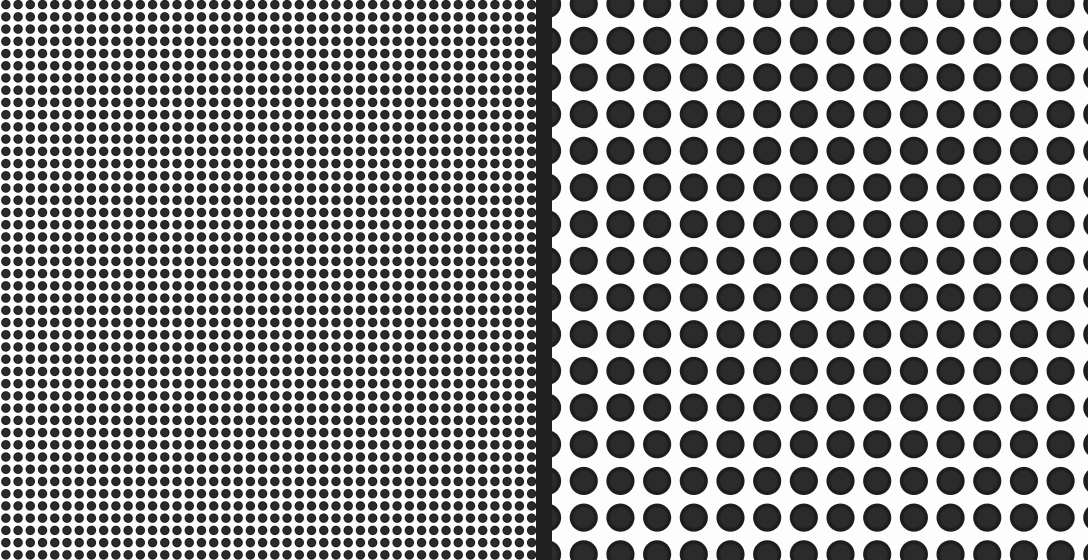
Left, the full canvas; right, a detail of the centre.
A WebGL 1 fragment shader for this pattern:

```glsl
precision highp float;
// A dense square grid of charcoal dots on near-white paper.
// Each cell of the repeated plane holds one disc, drawn from its distance
// to the cell centre, with slightly denser ink along the rim.

uniform vec2 u_resolution;

void main() {
    // Grid cells: 45.8 rows fill the height, square cells set the columns
    float cellsPerPixel = 45.8 / u_resolution.y;
    vec2 grid = gl_FragCoord.xy * cellsPerPixel + vec2(0.022, 0.078);
    float radius = length(fract(grid) - 0.5);

    // Disc coverage, smoothed over one pixel
    float coverage = clamp(0.5 + (0.383 - radius) / cellsPerPixel, 0.0, 1.0);

    // Ink darkens towards the rim
    float rim = smoothstep(0.25, 0.32, radius);
    vec3 ink = mix(vec3(0.168), vec3(0.115), rim);
    vec3 paper = vec3(0.993);

    gl_FragColor = vec4(mix(paper, ink, coverage), 1.0);
}
```
